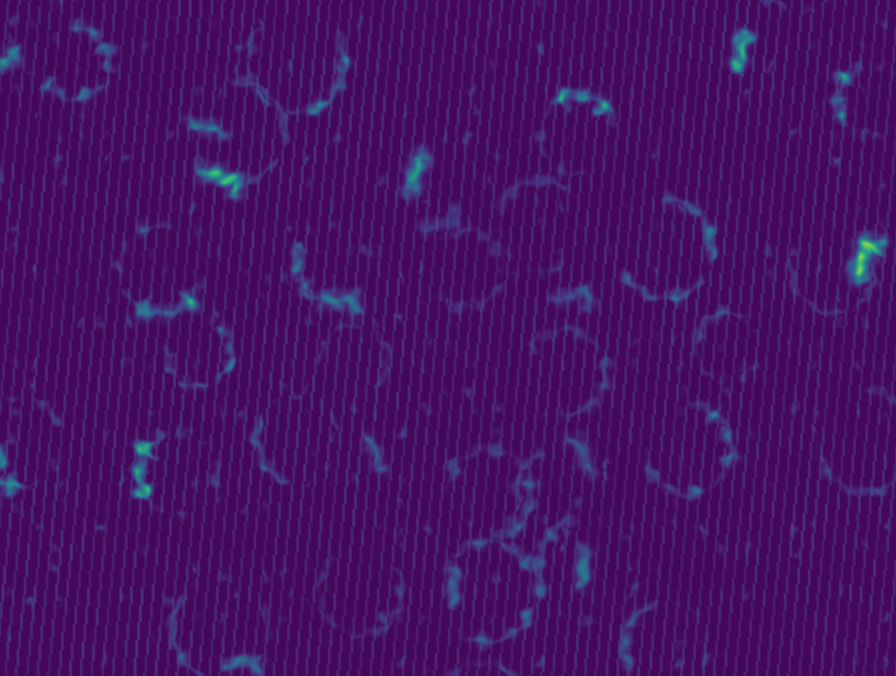
This texture is drawn by a Shadertoy shader. Its source:

```glsl
// Broken glowing rings and hooks over fine slanted dashes on deep violet.

float hash(vec2 p) {
    vec3 q = fract(p.xyx * vec3(0.1031, 0.1030, 0.0973));
    q += dot(q, q.yzx + 33.33);
    return fract((q.x + q.y) * q.z);
}

vec2 hash2(vec2 p) {
    return vec2(hash(p + 17.3), hash(p + 71.9));
}

// Violet to blue, teal, green and yellow
vec3 heatColor(float t) {
    vec3 c = vec3(0.268, 0.026, 0.350);
    c = mix(c, vec3(0.290, 0.122, 0.440), clamp(t / 0.1, 0.0, 1.0));
    c = mix(c, vec3(0.270, 0.220, 0.510), clamp((t - 0.10) / 0.10, 0.0, 1.0));
    c = mix(c, vec3(0.210, 0.360, 0.550), clamp((t - 0.20) / 0.12, 0.0, 1.0));
    c = mix(c, vec3(0.150, 0.510, 0.560), clamp((t - 0.32) / 0.18, 0.0, 1.0));
    c = mix(c, vec3(0.200, 0.720, 0.470), clamp((t - 0.50) / 0.20, 0.0, 1.0));
    return mix(c, vec3(0.85, 0.88, 0.15), clamp((t - 0.70) / 0.30, 0.0, 1.0));
}

float glow(float d, float width) {
    return exp(-d * d / (width * width));
}

float segmentDistance(vec2 p, vec2 a, vec2 b) {
    vec2 ab = b - a;
    return length(p - a - ab * clamp(dot(p - a, ab) / dot(ab, ab), 0.0, 1.0));
}

// Upright dashes stepping sideways along slanted lines
float dashes(vec2 p, float lines, float rows, float slant, float pixel) {
    float u = (p.x - slant * p.y) * lines;
    float id = floor(u);
    float v = p.y * rows + hash(vec2(id, 5.0));
    float d = (fract(u) - 0.5) / lines + slant * (fract(v) - 0.5) / rows;
    float strength = mix(0.075, 0.145, hash(vec2(id, floor(v))));
    float ends = smoothstep(0.5, 0.42, abs(fract(v) - 0.5));
    float soft = max(0.0014, 0.5 * pixel);
    return strength * mix(0.75, 1.0, ends) * smoothstep(0.0022 + soft, 0.0022 - soft, abs(d));
}

// Uneven brightness around a ring, from layered sines
float arcMask(float angle, float seed) {
    float s = 6.2832 * seed;
    float m = 0.36 + 0.27 * sin(angle + s) + 0.22 * sin(2.0 * angle + 3.0 * s);
    m += 0.16 * sin(5.0 * angle + 7.0 * s) + 0.16 * sin(11.0 * angle + 5.0 * s);
    return clamp(m, 0.0, 1.0);
}

// Faint thin rings with hot, thick stretches
float rings(vec2 p, float cell) {
    vec2 base = floor(p / cell);
    float light = 0.0;
    for (int y = -1; y <= 1; y++)
    for (int x = -1; x <= 1; x++) {
        vec2 id = base + vec2(x, y);
        vec2 q = p - (id + mix(vec2(0.15), vec2(0.85), hash2(id))) * cell;
        float radius = cell * mix(0.24, 0.40, hash(id + 9.1));
        float mask = arcMask(atan(q.y, q.x), hash(id + 3.7));
        float hot = pow(mask, 2.6);
        float gain = 0.10 + 0.62 * pow(hash(id + 29.0), 1.5);
        float present = step(0.2, hash(id + 41.0));
        float d = length(q * vec2(1.0, 0.95)) - radius;
        float level = 0.13 * smoothstep(0.05, 0.6, mask) + gain * hot;
        float width = mix(0.0042, 0.0135, min(gain * hot * 1.8, 1.0));
        light = max(light, present * level * glow(d, width));
    }
    return light;
}

// Sparse hot strokes, level or upright, some with a bent end
float hooks(vec2 p, float cell) {
    vec2 base = floor(p / cell);
    float light = 0.0;
    for (int y = -1; y <= 1; y++)
    for (int x = -1; x <= 1; x++) {
        vec2 id = base + vec2(x, y) + 100.0;
        vec2 q = p - (id - 100.0 + hash2(id)) * cell;
        q = hash(id + 19.0) < 0.4 ? q.yx : q;
        vec2 size = mix(vec2(-0.028), vec2(0.028), hash2(id + 6.0));
        vec2 corner = vec2(0.021, 0.3 * size.x);
        float d = segmentDistance(q, -corner, corner);
        d = min(d, segmentDistance(q, corner, corner + vec2(0.002, size.y)));
        float gain = 0.30 + 0.42 * pow(hash(id + 13.0), 2.0);
        light = max(light, step(0.64, hash(id + 31.0)) * gain * glow(d, 0.0055 + 0.010 * gain));
    }
    return light;
}

// Faint upright specks, one per cell
float specks(vec2 p, float cell) {
    vec2 id = floor(p / cell);
    vec2 q = (fract(p / cell) - mix(vec2(0.3), vec2(0.7), hash2(id))) * cell;
    return 0.22 * pow(hash(id + 53.0), 6.0) * glow(length(q * vec2(1.0, 0.6)), 0.0042);
}

// Pulls coordinates towards a lattice so curves turn into soft stairs
vec2 stairs(vec2 p, float size, float amount) {
    return p - amount * size / 6.2832 * sin(6.2832 * p / size);
}

void mainImage(out vec4 fragColor, in vec2 fragCoord) {
    vec2 p = fragCoord / iResolution.y;

    // Jagged outline for the bright shapes
    vec2 wobble = vec2(sin(p.y * 170.0 + 2.0 * sin(p.x * 63.0)),
                       sin(p.x * 150.0 + 2.0 * sin(p.y * 71.0)));
    vec2 q = stairs(p, 0.021, 0.5) + 0.0028 * wobble;

    // Broad patches where the shapes are brighter, with a calm middle
    float patches = sin(p.x * 7.0 + 2.0 * sin(p.y * 5.0)) * sin(p.y * 8.0 + p.x * 3.0);
    float calm = glow(length(p - vec2(0.68, 0.52)), 0.26);
    float light = max(rings(q, 0.19), hooks(q, 0.16));
    light *= (1.05 + 0.25 * patches) * (1.0 - 0.6 * calm);
    light = max(light, specks(q, 0.034));
    light *= 0.95 + 0.18 * sin(p.x * 210.0 + 3.0 * sin(p.y * 90.0));

    float stripes = dashes(p, 63.0, 38.0, 0.1, 1.0 / iResolution.y);
    stripes *= 1.0 + 0.12 * patches;
    float heat = light + stripes * (1.0 - smoothstep(0.03, 0.3, light));
    fragColor = vec4(heatColor(heat), 1.0);
}
```
